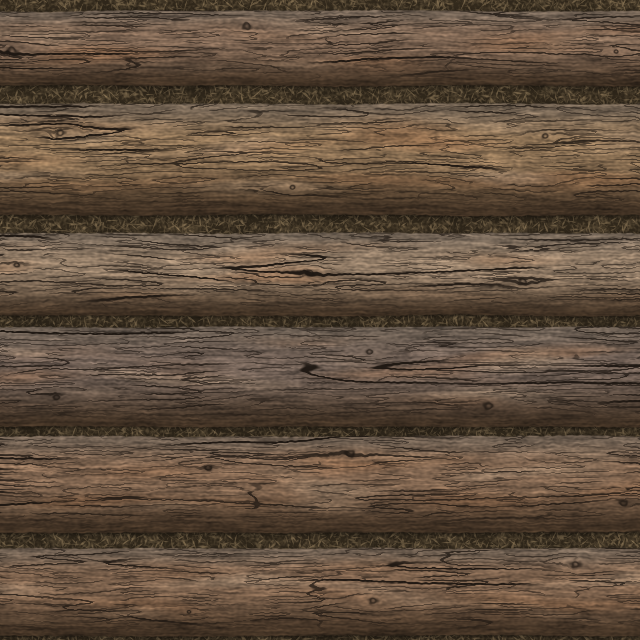
This texture is drawn by a Shadertoy shader. Its source:

```glsl
const int LOG_COUNT = 6;
const float LOG_BOTTOM[6] = float[](0.0065, 0.168, 0.333, 0.507, 0.664, 0.866);
const float LOG_TOP[6] = float[](0.143, 0.318, 0.489, 0.635, 0.838, 0.983);
const vec3 LOG_TINT[6] = vec3[](
    vec3(0.47, 0.37, 0.29), vec3(0.48, 0.38, 0.30), vec3(0.42, 0.36, 0.32),
    vec3(0.54, 0.46, 0.38), vec3(0.53, 0.43, 0.32), vec3(0.47, 0.38, 0.31));
const vec3 SHADED_WOOD = vec3(0.23, 0.175, 0.125);
const vec3 GREY_WOOD = vec3(0.40, 0.355, 0.31);
const vec3 WARM_WOOD = vec3(0.54, 0.38, 0.26);
const vec3 PALE_WOOD = vec3(0.62, 0.53, 0.44);
const vec3 CRACK = vec3(0.11, 0.085, 0.065);
const vec3 MOSS_DARK = vec3(0.19, 0.155, 0.105);
const vec3 MOSS_STRAW = vec3(0.52, 0.44, 0.32);

vec2 hash2(vec2 p) {
    vec3 q = fract(p.xyx * vec3(0.1031, 0.1030, 0.0973));
    q += dot(q, q.yzx + 33.33);
    return fract((q.xx + q.yz) * q.zy);
}

float cornerSlope(vec2 cell, vec2 f, vec2 corner) {
    return dot(2.0 * hash2(cell + corner) - 1.0, f - corner);
}

float gradientNoise(vec2 p) {
    vec2 cell = floor(p), f = fract(p);
    vec2 w = f * f * f * (f * (f * 6.0 - 15.0) + 10.0);
    float low = mix(cornerSlope(cell, f, vec2(0, 0)), cornerSlope(cell, f, vec2(1, 0)), w.x);
    float high = mix(cornerSlope(cell, f, vec2(0, 1)), cornerSlope(cell, f, vec2(1, 1)), w.x);
    return mix(low, high, w.y);
}

vec2 rotate(vec2 p, float angle) {
    float c = cos(angle), s = sin(angle);
    return vec2(c * p.x - s * p.y, s * p.x + c * p.y);
}

// Tangled straw: thin streaks layered in several directions
vec3 mossColor(vec2 p) {
    float straw = 0.0;
    for (int i = 0; i < 5; i++) {
        float angle = float(i) * 0.63 - 1.2;
        vec2 q = rotate(p, angle) * vec2(60.0, 240.0) + float(i) * 37.0;
        straw = max(straw, smoothstep(0.12, 0.5, gradientNoise(q)));
    }
    float clumps = gradientNoise(p * vec2(40.0, 60.0)) + 1.3 * gradientNoise(p * 210.0);
    vec3 color = mix(MOSS_DARK, MOSS_STRAW, clamp(0.1 + 0.6 * straw + 0.4 * clumps, 0.0, 1.0));
    return color * (1.0 + 0.2 * gradientNoise(p * vec2(9.0, 20.0)));
}

// Thin contour of stretched noise: value over slope gives the distance to it
float crackLines(vec2 p, vec2 stretch, float width, float rarity) {
    vec2 q = p * stretch;
    float value = gradientNoise(q);
    float slope = abs(gradientNoise(q + vec2(0.0, 0.1)) - value) / 0.1;
    float distance = abs(value) / (max(slope, 0.12) * stretch.y);
    float strength = smoothstep(rarity, rarity + 0.2, gradientNoise(q * vec2(1.1, 0.4) + 40.0));
    return strength * (1.0 - smoothstep(0.35, 1.0, distance / (width * (0.5 + 0.5 * strength))));
}

// p starts at the log's lower edge; v runs from 0 to 1 across the log
vec3 woodColor(vec2 p, float v, float height, float seed, vec3 tint) {
    vec2 grain = p + seed * vec2(7.3, 3.1);
    grain.y += 0.008 * gradientNoise(grain * vec2(4.0, 9.0));
    grain.y += 0.0015 * gradientNoise(grain * vec2(22.0, 40.0));

    // Knots push the grain aside and leave dark rings
    float knots = 0.0;
    for (int k = 0; k < 3; k++) {
        vec2 h = hash2(vec2(seed * 5.0 + 2.0, float(k) * 9.0 + 4.0));
        vec2 d = p - vec2((float(k) + h.x) / 3.0, mix(0.2, 0.85, h.y) * height);
        float size = mix(0.004, 0.010, fract(h.x * 17.0));
        float r = length(d * vec2(0.75, 1.0)) / size + 0.5 * gradientNoise(d * 120.0 + seed);
        float flow = length(d * vec2(0.35, 1.0)) / (size * 1.7);
        grain.y -= 0.75 * d.y * exp(-flow * flow);
        float ring = 0.5 + 0.5 * cos(r * 7.0 + 3.0);
        knots += (0.15 + 0.55 * ring) * (1.0 - smoothstep(0.5, 1.1, r));
    }

    // Rounded shading with a weathered upper side
    vec3 color = mix(SHADED_WOOD, tint, smoothstep(-0.05, 0.58, v));
    color = mix(color, GREY_WOOD, 0.75 * smoothstep(0.68, 0.98, v));
    float body = smoothstep(0.1, 0.4, v) * (1.0 - smoothstep(0.7, 0.95, v));
    float warmth = smoothstep(-0.05, 0.45, gradientNoise(grain * vec2(4.0, 30.0) + 11.0));
    float bleach = smoothstep(0.0, 0.5, gradientNoise(grain * vec2(5.0, 36.0) + 73.0));
    color = mix(color, WARM_WOOD, 0.45 * warmth * body);
    color = mix(color, PALE_WOOD, 0.5 * bleach * body);

    // Fibres, fine grit and cracks
    float fibre = 0.4 * gradientNoise(grain * vec2(6.0, 85.0))
                + 0.6 * gradientNoise(grain * vec2(13.0, 190.0))
                + 0.6 * gradientNoise(grain * vec2(35.0, 300.0))
                + 0.45 * gradientNoise(p * vec2(130.0, 260.0) + seed * 9.0);
    color *= 1.04 + 0.62 * fibre;
    float cracks = 0.95 * crackLines(grain, vec2(2.4, 38.0), 0.0022, 0.02);
    cracks = max(cracks, 0.75 * crackLines(grain + 5.0, vec2(5.0, 75.0), 0.0016, -0.05));
    cracks = max(cracks, 0.5 * crackLines(grain + 9.0, vec2(10.0, 120.0), 0.0014, -0.15));
    color = mix(color, CRACK, cracks * smoothstep(0.0, 0.25, v));
    return mix(color, CRACK, min(knots, 0.8));
}

void mainImage(out vec4 fragColor, in vec2 fragCoord) {
    vec2 uv = fragCoord / iResolution.xy;
    float pixel = 1.0 / iResolution.y;
    vec3 color = mossColor(uv);

    for (int i = 0; i < LOG_COUNT; i++) {
        float seed = float(i) + 1.0;
        float ragged = 0.002 * gradientNoise(vec2(uv.x * 110.0, seed * 5.3));
        float bottom = LOG_BOTTOM[i] + 0.004 * gradientNoise(vec2(uv.x * 5.0, seed * 3.7)) + ragged;
        float top = LOG_TOP[i] + 0.004 * gradientNoise(vec2(uv.x * 6.0, seed * 8.9)) - ragged;
        float height = top - bottom;
        float v = (uv.y - bottom) / height;

        // Contact shadows on the moss, fading away from both log edges
        color *= 1.0 - 0.5 * exp(-abs(uv.y - bottom) / 0.005);
        color *= 1.0 - 0.25 * exp(-abs(uv.y - top) / 0.003);

        float inside = min(uv.y - bottom, top - uv.y);
        float cover = smoothstep(-pixel, pixel, inside);
        vec3 wood = woodColor(vec2(uv.x, uv.y - bottom), v, height, seed, LOG_TINT[i]);
        color = mix(color, wood, cover);
    }
    fragColor = vec4(color, 1.0);
}
```
